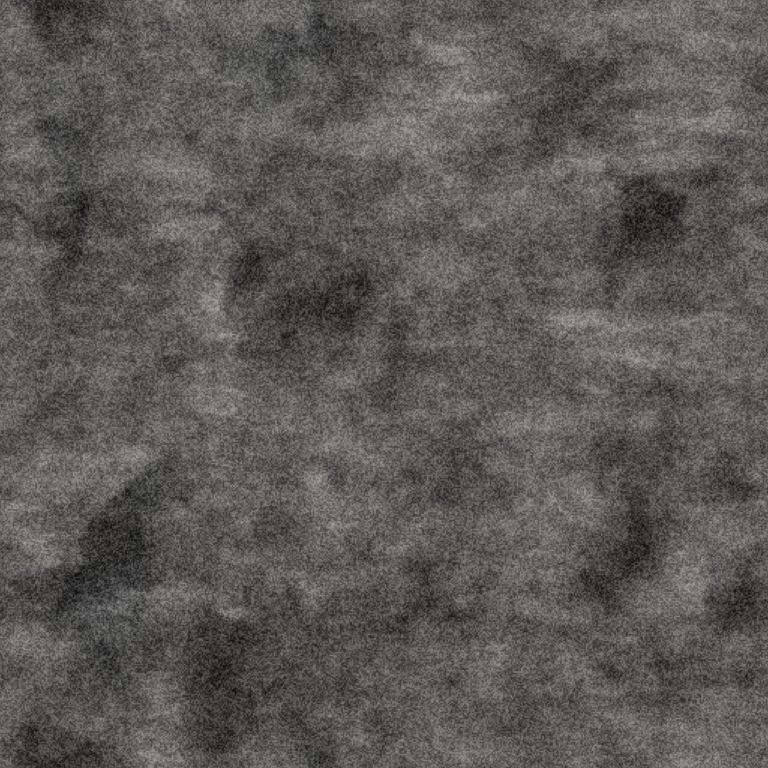
Give the GLSL for this texture, as a three.js fragment shader.

```glsl
// Worn charcoal surface: soft dark stains over cloudy warm grey, with
// pale horizontal scuffs and a fine speckled grain. All layers are sums of
// lattice noise whose cells wrap at whole periods, so the square tiles.

varying vec2 vUv;

// Two random values in 0..1 for a lattice cell, without sine.
vec2 hash2(vec2 cell, float seed) {
  vec3 p = fract(vec3(cell.xyx + seed * vec3(1.7, 3.1, 1.7)) * vec3(0.1031, 0.1030, 0.0973));
  p += dot(p, p.yzx + 33.33);
  return fract((p.xx + p.yz) * p.zy);
}

// Slope noise at one corner of a wrapped cell.
float corner(vec2 cell, vec2 offset, vec2 local, vec2 period, float seed) {
  vec2 slope = hash2(mod(cell + offset, period), seed) * 2.0 - 1.0;
  return dot(slope, local - offset);
}

// Periodic gradient noise, centred on zero.
float gradientNoise(vec2 uv, vec2 period, float seed) {
  vec2 p = uv * period;
  vec2 cell = floor(p);
  vec2 f = p - cell;
  vec2 w = f * f * f * (f * (f * 6.0 - 15.0) + 10.0);
  float low = mix(corner(cell, vec2(0.0, 0.0), f, period, seed),
                  corner(cell, vec2(1.0, 0.0), f, period, seed), w.x);
  float high = mix(corner(cell, vec2(0.0, 1.0), f, period, seed),
                   corner(cell, vec2(1.0, 1.0), f, period, seed), w.x);
  return mix(low, high, w.y);
}

// Periodic value noise for the grain, centred on zero.
float grainNoise(vec2 uv, float period, float seed) {
  vec2 p = uv * period;
  vec2 cell = floor(p);
  vec2 w = smoothstep(0.0, 1.0, p - cell);
  vec2 a = mod(cell, period);
  vec2 b = mod(cell + 1.0, period);
  float low = mix(hash2(a, seed).x, hash2(vec2(b.x, a.y), seed).x, w.x);
  float high = mix(hash2(vec2(a.x, b.y), seed).x, hash2(b, seed).x, w.x);
  return mix(low, high, w.y) - 0.5;
}

// Octaves of gradient noise; the period doubles, so every octave wraps.
float fbm(vec2 uv, vec2 period, float gain, float seed) {
  float sum = 0.0;
  float weight = 1.0;
  for (int i = 0; i < 5; i++) {
    sum += weight * gradientNoise(uv, period, seed + float(i) * 7.0);
    period *= 2.0;
    weight *= gain;
  }
  return sum;
}

void main() {
  // Ragged outlines from a gentle periodic warp
  vec2 warp = vec2(fbm(vUv, vec2(7.0), 0.6, 11.0), fbm(vUv, vec2(7.0), 0.6, 53.0));
  vec2 uv = vUv + 0.05 * warp;

  // Broad stains and clouds
  float stain = smoothstep(0.0, 0.42, fbm(uv, vec2(4.0, 3.0), 0.5, 97.0));
  float cloud = fbm(uv, vec2(6.0, 8.0), 0.62, 151.0);

  // Mottling and horizontal wear
  float mottle = fbm(vUv, vec2(26.0, 32.0), 0.7, 211.0);
  float wear = fbm(vUv + 0.012 * warp, vec2(5.0, 21.0), 0.6, 263.0);
  float scuff = smoothstep(0.12, 0.5, fbm(vUv + 0.01 * warp, vec2(8.0, 36.0), 0.6, 307.0))
              * smoothstep(-0.1, 0.3, cloud);

  // Fine grain in two sizes
  float grain = 0.22 * grainNoise(vUv, 512.0, 401.0) + 0.08 * grainNoise(vUv, 256.0, 449.0);

  float tone = 0.368 - 0.15 * stain + 0.16 * cloud + 0.09 * mottle
             + 0.10 * wear * (1.0 - 0.5 * stain) + 0.08 * scuff + grain;
  tone = clamp(tone, 0.07, 0.62);

  // Warm grey, drifting between brownish and neutral
  float warmth = 0.85 + 1.4 * fbm(uv, vec2(4.0), 0.5, 503.0) - 0.4 * stain;
  vec3 tint = 1.0 + clamp(warmth, 0.1, 1.7) * vec3(0.032, 0.0, -0.04);
  gl_FragColor = vec4(tone * tint, 1.0);
}
```
